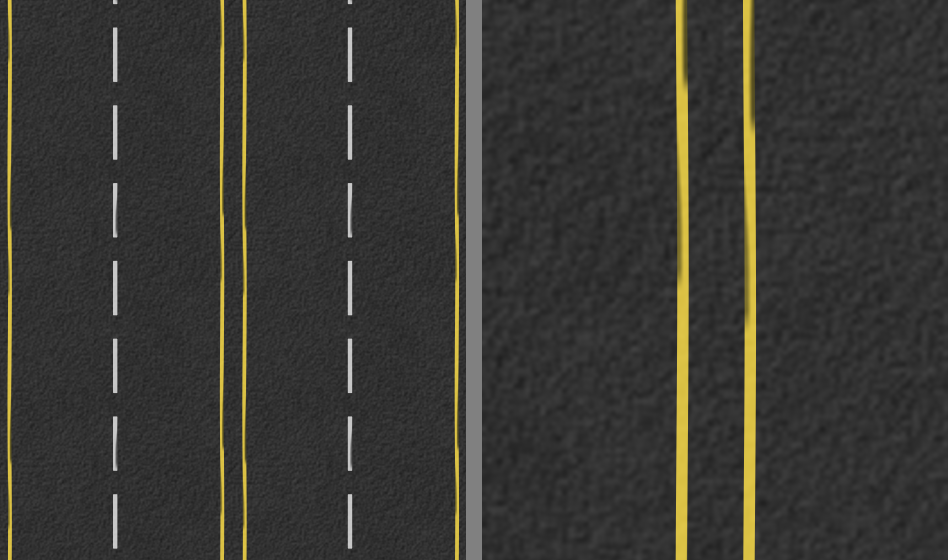
Left, the full canvas; right, a detail of the centre.
Write a Shadertoy shader that draws this pattern.

```glsl
// Repeating asphalt road with worn yellow edge lines and white lane dashes.

// Lengths are fractions of the canvas height.
const vec2 TILE = vec2(0.4193, 0.4167);
const float LEFT_LINE = 0.0173;
const float RIGHT_LINE = 0.3965;
const float LANE_CENTER = 0.2057;
const float LINE_HALF_WIDTH = 0.0034;
const vec2 DASH_HALF_SIZE = vec2(0.0039, 0.0486);
const float FIRST_DASH = 0.0977;
const float DASHES_PER_TILE = 3.0;
const float TAU = 6.28319;

const vec3 ASPHALT = vec3(0.19);
const vec3 YELLOW = vec3(0.86, 0.76, 0.27);
const vec3 WORN_YELLOW = vec3(0.34, 0.31, 0.13);
const vec3 WHITE = vec3(0.78);
const vec3 WORN_WHITE = vec3(0.36);

// Integer hash of a cell, 0 to 1
float hash(vec2 cell) {
    uvec2 q = uvec2(ivec2(cell)) * uvec2(1597u, 3571u);
    uint n = (q.x ^ q.y) * 40503u;
    n = (n ^ (n >> 15)) * 73939u;
    n = (n ^ (n >> 13)) * 51787u;
    return float((n ^ (n >> 16)) & 65535u) / 65535.0;
}

// Value noise that wraps after a whole number of cells
float noise(vec2 uv, vec2 cells) {
    vec2 p = uv * cells;
    vec2 i = floor(p), f = fract(p);
    f = f * f * (3.0 - 2.0 * f);
    vec2 a = mod(i, cells), b = mod(i + 1.0, cells);
    return mix(mix(hash(a), hash(vec2(b.x, a.y)), f.x),
               mix(hash(vec2(a.x, b.y)), hash(b), f.x), f.y);
}

// Height of the stone chips
float chips(vec2 uv) {
    return 0.6 * noise(uv, vec2(96.0)) + 0.4 * noise(uv, vec2(53.0));
}

// Relief lit from the upper left, plus fine speckle
float grain(vec2 uv) {
    vec2 lightStep = vec2(0.006, 0.006);
    float relief = chips(uv) - chips(uv - lightStep);
    return 0.085 * relief + 0.045 * (noise(uv, vec2(131.0)) - 0.5);
}

float roundedBox(vec2 p, vec2 halfSize, float radius) {
    vec2 q = abs(p) - halfSize + radius;
    return length(max(q, 0.0)) + min(max(q.x, q.y), 0.0) - radius;
}

float coverage(float dist, float pixel) {
    return clamp(0.5 - dist / pixel, 0.0, 1.0);
}

// Shadow creeping in from the edge at side = 1, then ending abruptly
float wear(float side, float along, float onset) {
    float growth = smoothstep(onset, 0.92, along);
    float edge = mix(1.5, 0.1, growth);
    float ending = 1.0 - smoothstep(0.96, 1.0, along);
    return smoothstep(edge - 0.4, edge + 0.6, side) * ending;
}

// Edge line with a slight wobble and wear on alternating sides
vec3 paintLine(vec3 base, float x, float along, float texture_, float pixel) {
    x -= 0.0005 * sin(TAU * along);
    float side = x / LINE_HALF_WIDTH;
    float shade = wear(side, fract(along), 0.5);
    shade = max(shade, 0.7 * wear(-side, fract(along + 0.72), 0.65));
    vec3 paint = mix(YELLOW, WORN_YELLOW, shade) + 0.3 * texture_;
    return mix(base, paint, coverage(abs(x) - LINE_HALF_WIDTH, pixel));
}

// Lane dashes, the last of each tile shaded at its lower right
vec3 paintDashes(vec3 base, float x, float down, float texture_, float pixel) {
    float pitch = TILE.y / DASHES_PER_TILE;
    float y = mod(down - FIRST_DASH + 0.5 * pitch, pitch) - 0.5 * pitch;
    float shade = wear(x / DASH_HALF_SIZE.x, fract(down / TILE.y - 0.02), 0.74);
    vec3 paint = mix(WHITE, WORN_WHITE, shade) + 0.3 * texture_;
    float dist = roundedBox(vec2(x, y), DASH_HALF_SIZE, 0.0015);
    return mix(base, paint, coverage(dist, pixel));
}

void mainImage(out vec4 fragColor, in vec2 fragCoord) {
    float pixel = 1.0 / iResolution.y;
    vec2 p = vec2(fragCoord.x, iResolution.y - fragCoord.y) * pixel;
    vec2 uv = p / TILE;
    float x = mod(p.x, TILE.x);

    // Asphalt with broad, faint blotches
    float roughness = grain(uv);
    float blotch = noise(uv, vec2(7.0)) + noise(uv, vec2(19.0)) - 1.0;
    vec3 color = ASPHALT + roughness + 0.012 * blotch;

    // Road markings
    color = paintLine(color, x - LEFT_LINE, uv.y, roughness, pixel);
    color = paintLine(color, x - RIGHT_LINE, uv.y + 0.06, roughness, pixel);
    color = paintDashes(color, x - LANE_CENTER, p.y, roughness, pixel);

    fragColor = vec4(clamp(color, 0.0, 1.0), 1.0);
}
```
